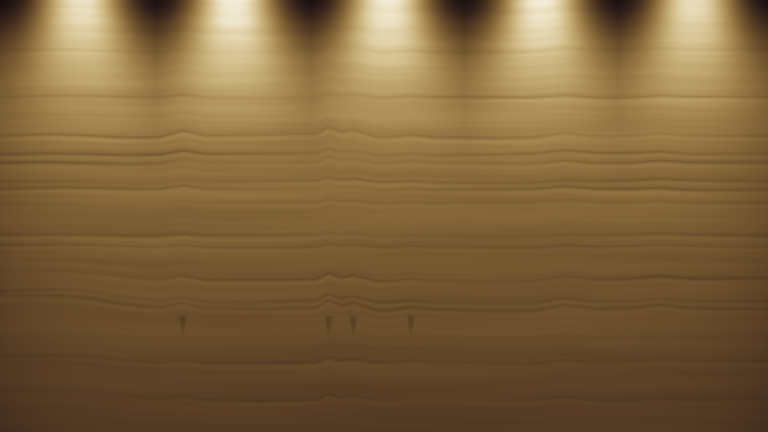
A Shadertoy shader for this background:

```glsl
// A wooden wall washed by a row of five ceiling lamps. Horizontal grain lines
// bend around small knots; beams and shadows set one brightness value, which
// a power curve turns into a warm brown to cream tone.

const float LAMP_FIRST = 0.104;     // centre of the first lamp
const float LAMP_STEP = 0.2003;     // distance between lamps
const float BEAM_WIDTH = 0.060;     // half width at the ceiling
const float BEAM_SPREAD = 0.11;     // widening with depth
const float WALL_TOP = 0.70;
const float WALL_FALL = 0.38;
const float GRAIN_STRENGTH = 0.13;
const float LINE_DARKNESS = 0.15;
const float DRIP_TOP = 0.73;
const float DRIP_LENGTH = 0.05;

const int LINES = 15;
const float LINE_DEPTH[LINES] = float[LINES](
    0.118, 0.225, 0.315, 0.356, 0.377, 0.420, 0.438, 0.467,
    0.546, 0.572, 0.647, 0.698, 0.715, 0.838, 0.926);

// Knots: position, height of the bend, half width
const int KNOTS = 6;
const vec3 KNOT[KNOTS] = vec3[KNOTS](
    vec3(0.238, 0.012, 0.030), vec3(0.428, 0.017, 0.016),
    vec3(0.460, 0.012, 0.030), vec3(0.535, 0.006, 0.030),
    vec3(0.735, 0.009, 0.040), vec3(0.860, 0.005, 0.035));

float hash(float n) {
    return fract(sin(n * 91.345) * 4375.85);
}

vec2 gradient(vec2 cell) {
    float angle = 6.2832 * hash(dot(cell, vec2(1.37, 7.91)));
    return vec2(cos(angle), sin(angle));
}

float gradientNoise(vec2 p) {
    vec2 i = floor(p), f = p - i;
    vec2 u = f * f * f * (f * (f * 6.0 - 15.0) + 10.0);
    vec2 e = vec2(1.0, 0.0);
    float low = mix(dot(gradient(i), f), dot(gradient(i + e), f - e), u.x);
    float high = mix(dot(gradient(i + e.yx), f - e.yx),
                     dot(gradient(i + 1.0), f - 1.0), u.x);
    return mix(low, high, u.y);
}

// Upward bend of the grain around the knots
float knotBend(float x) {
    float bend = 0.0;
    for (int i = 0; i < KNOTS; i++) {
        float d = length(vec2(x - KNOT[i].x, 0.002)) / KNOT[i].z;
        bend += KNOT[i].y * max(1.0 - d, 0.0);
    }
    return bend + 0.006 * gradientNoise(vec2(x * 9.0, 3.5));
}

// Dark line with a soft shade above it and a pale rim below
float grainLines(float x, float depth, float bend) {
    float sum = 0.0;
    for (int i = 0; i < LINES; i++) {
        float id = float(i);
        float amp = 0.35 + 0.9 * hash(id + 2.0);
        float wave = 0.006 * gradientNoise(vec2(x * 4.0, id * 3.7 + 0.5));
        float d = depth - LINE_DEPTH[i] + bend * amp + wave;
        float fade = 0.55 + 0.9 * gradientNoise(vec2(x * 3.0, id * 5.3 + 0.4));
        float core = exp(-d * d / 0.000012);
        float shade = exp(-abs(d) / (d < 0.0 ? 0.012 : 0.004));
        float rim = exp(-pow((d - 0.009) / 0.005, 2.0));
        sum += fade * (0.6 * core + 0.5 * shade - 0.35 * rim);
    }
    return sum;
}

// Streaks drawn out along the wall
float fineGrain(float x, float depth) {
    return 0.50 * gradientNoise(vec2(x * 2.0, depth * 24.0))
         + 0.35 * gradientNoise(vec2(x * 3.0 + 7.0, depth * 62.0))
         + 0.18 * gradientNoise(vec2(x * 4.0 + 3.0, depth * 125.0));
}

// Short dark wedges hanging below the knots
float drips(float x, float depth) {
    float s = (depth - DRIP_TOP) / DRIP_LENGTH;
    float span = smoothstep(-0.05, 0.1, s) * (1.0 - smoothstep(0.3, 1.1, s));
    float sum = 0.0;
    for (int i = 0; i < 4; i++) {
        float width = mix(0.007, 0.002, clamp(s, 0.0, 1.0));
        sum += 1.0 - smoothstep(0.3 * width, width, abs(x - KNOT[i].x));
    }
    return span * sum;
}

// Brightness of the wall under the lamps
float wallLight(float x, float depth) {
    float lamp = clamp(round((x - LAMP_FIRST) / LAMP_STEP), 0.0, 4.0);
    float offset = abs(x - LAMP_FIRST - lamp * LAMP_STEP);
    float beam = exp(-pow(offset / (BEAM_WIDTH + BEAM_SPREAD * depth), 2.6));
    float wall = WALL_TOP - WALL_FALL * depth;
    float gap = wall * (1.0 - 0.87 * exp(-pow(depth / 0.13, 1.5)));
    float lit = wall + 0.25 * exp(-pow(depth / 0.24, 2.0));
    return mix(gap, lit, beam) * (1.0 - 0.18 * pow(abs(2.0 * x - 1.0), 7.0));
}

void mainImage(out vec4 fragColor, in vec2 fragCoord) {
    vec2 uv = fragCoord / iResolution.xy;
    float x = uv.x, depth = 1.0 - uv.y;
    float sweep = 0.024 * (1.0 - smoothstep(0.08, 0.25, x)) * smoothstep(0.5, 0.65, depth);
    float bend = knotBend(x) + sweep;
    float tone = wallLight(x, depth);
    float relief = smoothstep(0.0, 0.35, depth);
    tone *= 1.0 + GRAIN_STRENGTH * mix(0.5, 1.0, relief) * fineGrain(x, depth + bend * 0.7);
    tone *= 1.0 - LINE_DARKNESS * mix(0.2, 1.0, relief) * grainLines(x, depth, bend);
    tone *= 1.0 - 0.16 * drips(x, depth);
    tone = clamp(tone, 0.02, 0.95);
    vec3 warmth = vec3(1.0, 1.17 + 0.45 * tone, 0.9 + 2.7 * tone);
    fragColor = vec4(pow(vec3(tone), warmth), 1.0);
}
```
